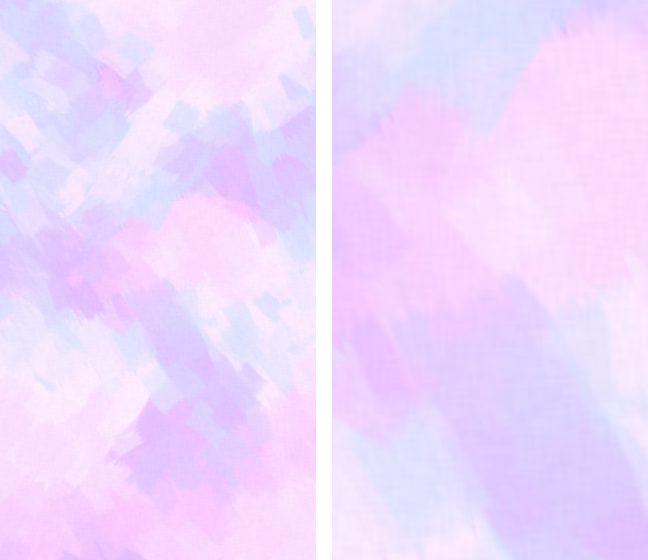
Left: the whole. Right: its middle third, enlarged.
Reproduce this background procedurally as a Shadertoy shader.

```glsl
// Soft pastel paint: layers of broad diagonal brush strokes with ragged,
// hairy ends. Strokes sit on jittered grids from coarse to fine, and each takes
// its colour from a slowly drifting field wound around a cyclic palette.

#define LAYERS 5
#define COARSE_CELL 0.40
#define CELL_SHRINK 0.74
#define PATCH_SCALE 3.3
#define COLOUR_JITTER 0.16
#define COLOUR_BLEND 0.05
#define BRISTLES 130.0
#define RAGGEDNESS 0.42
#define EDGE_SOFTNESS 0.012
#define GRAIN 0.014
#define SEED 17.0

const vec3 PALETTE[6] = vec3[6](
    vec3(0.89, 0.74, 1.00),   // lavender
    vec3(0.87, 0.80, 1.00),   // lilac
    vec3(0.85, 0.88, 1.00),   // pale blue
    vec3(0.99, 0.92, 1.00),   // pink white
    vec3(0.98, 0.86, 1.00),   // blush
    vec3(0.98, 0.79, 1.00));  // pink
const float SHARE[6] = float[6](0.13, 0.12, 0.13, 0.20, 0.25, 0.17);

float hash(vec2 p) {
    vec3 q = fract(p.xyx * 0.1031);
    q += dot(q, q.yzx + 33.33);
    return fract((q.x + q.y) * q.z);
}

float noise(vec2 p) {
    vec2 i = floor(p), f = fract(p);
    f = f * f * (3.0 - 2.0 * f);
    return mix(mix(hash(i), hash(i + vec2(1, 0)), f.x),
               mix(hash(i + vec2(0, 1)), hash(i + vec2(1, 1)), f.x), f.y);
}

// Cyclic palette lookup; each colour spans its share of the 0..1 circle.
vec3 pastel(float t) {
    vec3 colour = PALETTE[5];
    float edge = 0.0;
    for (int i = 0; i < 6; i++) {
        colour = mix(colour, PALETTE[i],
                     smoothstep(edge - COLOUR_BLEND, edge + COLOUR_BLEND, t));
        edge += SHARE[i];
    }
    return mix(colour, PALETTE[0],
               smoothstep(1.0 - COLOUR_BLEND, 1.0 + COLOUR_BLEND, t));
}

// The angle of a two-channel noise spreads evenly over the palette.
float colourField(vec2 p) {
    vec2 q = p * PATCH_SCALE + SEED;
    vec2 d = vec2(noise(q), noise(q + 41.7)) - 0.5;
    return atan(d.y, d.x + 1e-5) / 6.2831853 + 0.5;
}

// Coverage of one stroke; q.x runs along the bristles.
float strokeMask(vec2 q, vec2 halfSize, float seed) {
    if (abs(q.x) > halfSize.x || abs(q.y) > halfSize.y) return 0.0;
    float hair = noise(vec2(q.y * BRISTLES + seed * 91.0, q.x * 7.0));
    float clump = noise(vec2(q.y * BRISTLES * 0.2 + seed * 37.0, seed * 53.0));
    float wobble = 0.018 * noise(q * 16.0 + seed * 67.0);
    float reach = halfSize.x * (1.0 - RAGGEDNESS * (0.55 * hair + 0.45 * clump));
    float ends = 1.0 - smoothstep(reach - 2.0 * EDGE_SOFTNESS, reach, abs(q.x));
    float sides = 1.0 - smoothstep(halfSize.y - EDGE_SOFTNESS, halfSize.y,
                                   abs(q.y) + wobble);
    return ends * sides * mix(0.78, 1.0, hair);
}

void mainImage(out vec4 fragColor, in vec2 fragCoord) {
    vec2 p = fragCoord / iResolution.x;
    vec3 colour = pastel(colourField(p));
    float cellSize = COARSE_CELL;

    for (int layer = 0; layer < LAYERS; layer++) {
        vec2 shift = vec2(7.31, 3.77) * float(layer);
        vec2 home = floor(p / cellSize + shift);
        for (int k = 0; k < 9; k++) {
            vec2 cell = home + vec2(k % 3 - 1, k / 3 - 1);
            vec2 id = cell + SEED * float(layer + 2);
            float seed = hash(id + 5.3);
            float variety = hash(id + 19.1);
            vec2 jitter = vec2(hash(id + 31.7), hash(id + 47.9));
            vec2 centre = (cell + jitter - shift) * cellSize;

            // Neighbouring strokes lean the same way, to the left or right.
            float lean = noise(centre * 2.5 + SEED * 3.0) > 0.5 ? 0.85 : 2.2;
            float angle = lean + 0.7 * (seed - 0.5);
            vec2 along = vec2(cos(angle), sin(angle));
            vec2 d = p - centre;
            vec2 q = vec2(dot(d, along), dot(d, vec2(-along.y, along.x)));
            vec2 halfSize = cellSize * vec2(mix(0.6, 0.82, variety),
                                            mix(0.34, 0.52, seed));

            float t = colourField(centre) + COLOUR_JITTER * (variety - 0.5) * 2.0;
            float opacity = mix(0.35, 0.85, hash(id + 63.1));
            colour = mix(colour, pastel(fract(t)),
                         opacity * strokeMask(q, halfSize, seed));
        }
        cellSize *= CELL_SHRINK;
    }

    // Faint woven canvas tooth.
    float weave = noise(p * vec2(240.0, 60.0)) + noise(p * vec2(60.0, 240.0)) - 1.0;
    colour += GRAIN * weave;
    fragColor = vec4(clamp(colour, 0.0, 1.0), 1.0);
}
```
